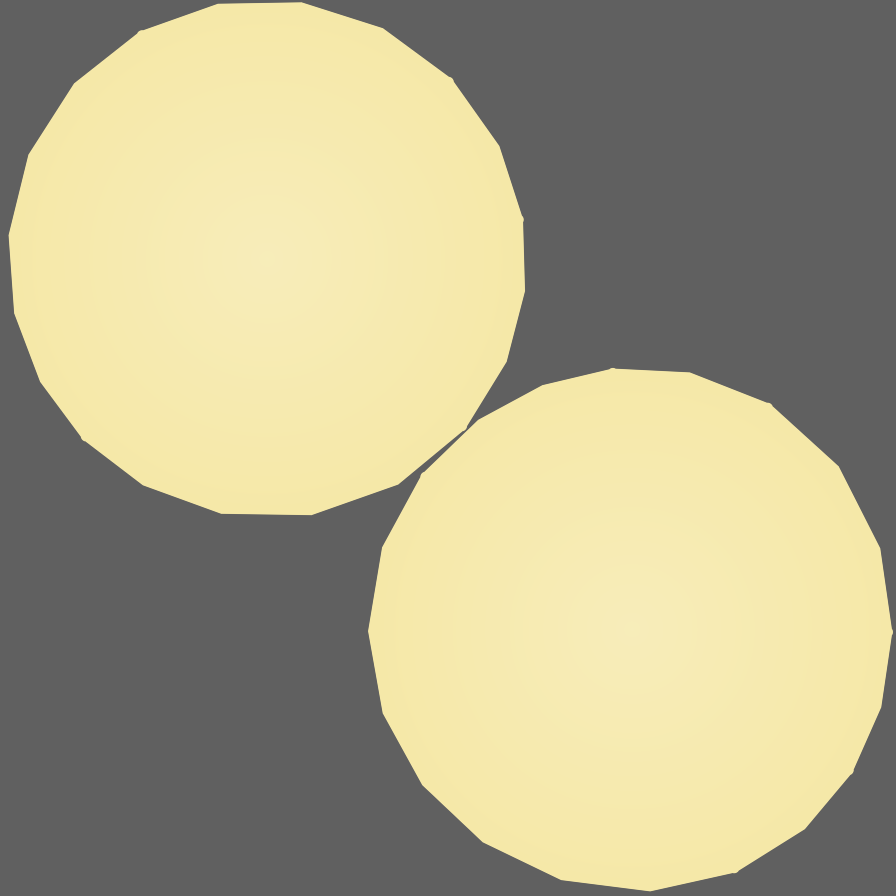
Give the GLSL for this background, as a WebGL 2 fragment shader.

```glsl
#version 300 es
precision highp float;
// Two pale yellow, uneven twenty-sided discs nearly touching on a flat grey ground.
uniform vec2 u_resolution;
out vec4 fragColor;

const float TAU = 6.2831853;
const float SIDES = 20.0;

float hash(vec2 p) {
    vec3 q = fract(vec3(p.xyx) * 0.1031);
    q += dot(q, q.yzx + 33.33);
    return fract((q.x + q.y) * q.z);
}

// Corner k: even spacing bent by three waves; wobble = (lobes, phase, amount) of the radius.
vec2 corner(float k, float radius, float turn, vec3 amount, vec3 phase, vec3 wobble) {
    float even = TAU * k / SIDES;
    float angle = even + turn + dot(amount, cos(even * vec3(1.0, 2.0, 3.0) + phase));
    float reach = radius * (1.0 + wobble.z * cos(wobble.x * angle + wobble.y));
    return reach * vec2(cos(angle), sin(angle));
}

// Signed distance to the convex outline, with small round knobs on some corners.
float roughDisc(vec2 p, float radius, float turn, vec3 amount, vec3 phase, vec3 wobble) {
    float body = -1.0;
    float knobs = 1.0;
    vec2 a = corner(0.0, radius, turn, amount, phase, wobble);
    for (float k = 0.0; k < SIDES; k++) {
        vec2 b = corner(k + 1.0, radius, turn, amount, phase, wobble);
        vec2 side = normalize(b - a);
        body = max(body, dot(p - a, vec2(side.y, -side.x)));
        if (hash(vec2(k, radius * 100.0)) > 0.6) {
            knobs = min(knobs, length(p - a * 0.981) - 0.0062);
        }
        a = b;
    }
    return min(body, knobs);
}

// Soft glow that fades from the middle of a disc to its rim.
vec3 glow(vec2 p, float radius) {
    vec3 middle = vec3(0.970, 0.928, 0.728);
    vec3 rim = vec3(0.962, 0.910, 0.657);
    return mix(middle, rim, clamp(length(p) / radius, 0.0, 1.0));
}

void main() {
    vec2 uv = gl_FragCoord.xy / u_resolution;
    float soft = 0.6 / min(u_resolution.x, u_resolution.y);
    vec3 color = vec3(0.377);

    // Upper left disc
    vec2 p = uv - vec2(0.2982, 0.7109);
    float d = roughDisc(p, 0.2896, -0.132, vec3(0.008, 0.039, 0.022),
                        vec3(3.44, 0.91, 1.97), vec3(2.0, 1.571, 0.006));
    color = mix(color, glow(p, 0.29), 1.0 - smoothstep(-soft, soft, d));

    // Lower right disc
    p = uv - vec2(0.7057, 0.2975);
    d = roughDisc(p, 0.2926, 0.035, vec3(0.018, 0.037, 0.027),
                  vec3(0.12, 3.18, 2.92), vec3(3.0, 3.142, 0.008));
    color = mix(color, glow(p, 0.293), 1.0 - smoothstep(-soft, soft, d));

    fragColor = vec4(color, 1.0);
}
```
